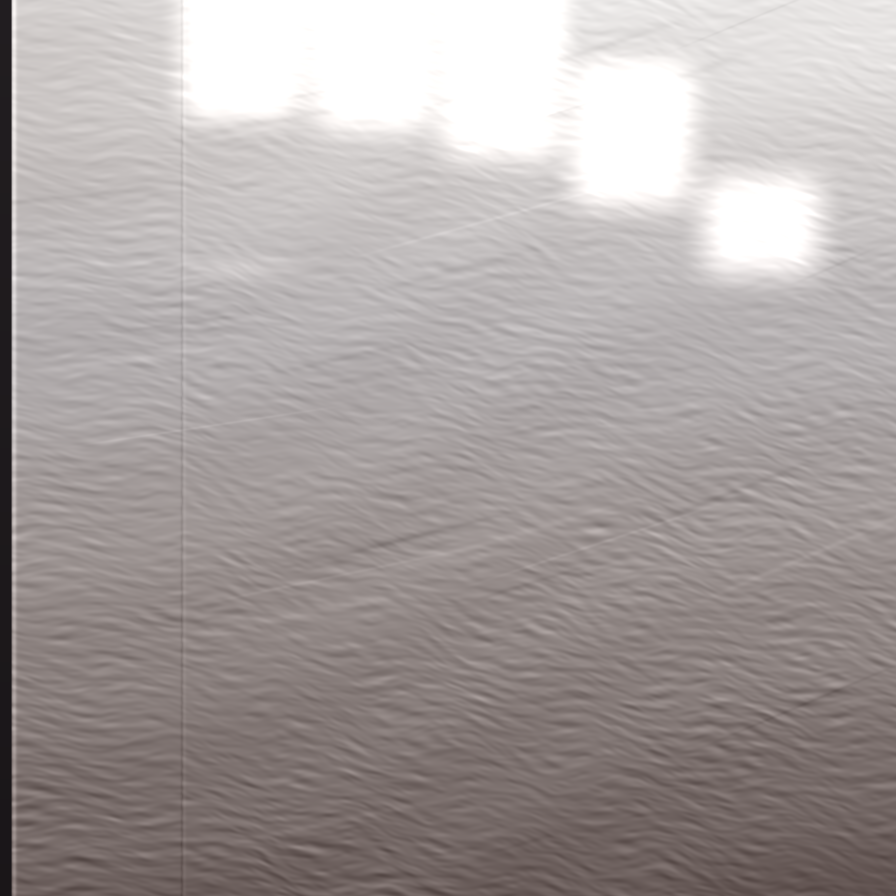
Reproduce this texture procedurally as a WebGL 2 fragment shader.

```glsl
#version 300 es
precision highp float;
// A glossy, finely wrinkled pale panel with a dark left edge and a seam.
// Wrinkles are cellular wavelets (one small wave per jittered cell), laid over
// a vertical tone ramp with soft window reflections and slanted streaks.

#define SHADE vec3(0.42, 0.37, 0.36)
#define LIGHT vec3(0.91, 0.90, 0.895)
#define EDGE_COLOR vec3(0.10, 0.085, 0.095)
#define EDGE_X 0.013
#define SEAM_X 0.203
#define WRINKLE_CELLS vec2(30.0, 54.0)
#define WRINKLE_DEPTH 0.062
#define PANES 5
#define PANE_GLOW 0.30
#define STREAKS 30
#define STREAK_DEPTH 0.045

out vec4 fragColor;
uniform vec2 u_resolution;

vec3 hash3(vec2 p) {
    vec3 q = fract(vec3(p.xyx) * vec3(0.1031, 0.1030, 0.0973));
    q += dot(q, q.yxz + 33.33);
    return fract((q.xxy + q.yzz) * q.zyx);
}

// Sum of short waves, one per cell; lean sets the tilt and its spread.
float wavelets(vec2 q, vec2 lean) {
    vec2 cell = floor(q);
    float sum = 0.0;
    for (int j = -1; j <= 1; j++) {
        for (int i = -1; i <= 1; i++) {
            vec2 id = cell + vec2(i, j);
            vec3 h = hash3(id + 71.0);
            vec2 d = q - id - h.xy;
            float tilt = lean.x + lean.y * (2.0 * h.z - 1.0);
            float phase = 6.2832 * (1.1 * d.y + tilt * d.x + fract(h.z * 17.0));
            sum += exp(-3.5 * dot(d, d)) * cos(phase);
        }
    }
    return sum;
}

float wrinkles(vec2 p) {
    vec2 lean = p.x < SEAM_X ? vec2(0.22, 0.32) : vec2(0.45, 0.55);
    vec2 bend = 0.004 * vec2(sin(p.y * 47.0 + 3.0 * p.x), sin(p.x * 39.0 + p.y * 21.0));
    vec2 q = (p + bend) * WRINKLE_CELLS;
    float patches = 0.85 + 0.25 * sin(p.x * 11.0 + 2.0 * sin(p.y * 9.0)) * sin(p.y * 13.0 - p.x * 5.0);
    return patches * (wavelets(q, lean) + 0.45 * wavelets(q * 1.9 + 13.0, lean));
}

float softBox(vec2 p, vec2 lo, vec2 hi, float blur) {
    vec2 a = smoothstep(lo - blur, lo + blur, p);
    vec2 b = 1.0 - smoothstep(hi - blur, hi + blur, p);
    return a.x * a.y * b.x * b.y;
}

// A row of panes whose lower ends drop away to the right.
float reflections(vec2 p) {
    float glow = 0.0;
    for (int i = 0; i < PANES; i++) {
        float n = float(i);
        float x = 0.27 + 0.145 * n;
        vec2 lo = vec2(x - 0.062, 0.87 - 0.011 * n * n);
        vec2 hi = vec2(x + 0.062, min(1.1, 1.3 - 0.125 * n));
        glow += softBox(p, lo, hi, 0.032);
    }
    vec2 arc = (p - vec2(0.27, 0.70)) / vec2(0.06, 0.013);
    return glow + 0.25 * exp(-dot(arc, arc));
}

// Faint scratches, nearly level on the left and steeper on the right.
float streaks(vec2 p) {
    float sum = 0.0;
    for (int i = 0; i < STREAKS; i++) {
        vec3 h = hash3(vec2(float(i) * 3.7 + 5.0, 19.0));
        vec2 d = p - h.xy;
        float slope = mix(0.06, 0.46, h.x);
        float halfLength = mix(0.05, 0.2, h.z);
        float width = mix(0.0015, 0.005, fract(h.z * 23.0));
        float across = (d.y - slope * d.x) / width;
        float along = 1.0 - smoothstep(0.3, 1.0, abs(d.x) / halfLength);
        float tone = h.z > 0.72 ? 0.9 : -0.8;
        sum += tone * along * exp(-across * across);
    }
    return sum;
}

void main() {
    vec2 p = gl_FragCoord.xy / u_resolution;
    float px = 1.0 / u_resolution.x;

    // Base tone: dark below, bright above, dimmer in two corners
    float tone = p.y * 0.97;
    tone -= 0.13 * smoothstep(0.35, 0.0, p.x) * smoothstep(0.5, 1.0, p.y);
    tone -= 0.07 * smoothstep(0.4, 1.0, p.x) * smoothstep(0.3, 0.0, p.y);
    tone += 0.05 * smoothstep(0.3, 0.8, p.x) * smoothstep(0.65, 0.95, p.y);
    tone += 0.018 * sin((p.y - 0.38 * p.x) * 38.0 + 2.0 * sin(p.x * 6.0));
    vec3 color = mix(SHADE, LIGHT, tone);

    // Cool cast across the middle
    color += vec3(-0.008, 0.0, 0.010) * exp(-pow((p.y - 0.62) / 0.16, 2.0));

    // Surface relief and reflected light
    float relief = WRINKLE_DEPTH * mix(1.0, 0.55, smoothstep(0.2, 0.9, p.y));
    color += relief * wrinkles(p);
    color += STREAK_DEPTH * streaks(p);
    color += PANE_GLOW * reflections(p) * vec3(0.98, 0.97, 0.95);

    // Seam: thin dark groove with a pale lip
    float groove = (p.x - SEAM_X) / 0.0016;
    float lip = (p.x - SEAM_X - 0.003) / 0.002;
    color += 0.025 * exp(-lip * lip) - 0.05 * exp(-groove * groove);

    // Pale rim, then the dark border
    float rim = (p.x - EDGE_X - 0.003) / 0.0025;
    color += 0.14 * exp(-rim * rim);
    float panel = smoothstep(EDGE_X - 1.2 * px, EDGE_X + 1.2 * px, p.x);
    color = mix(EDGE_COLOR + 0.03 * p.y, color, panel);

    fragColor = vec4(clamp(color, 0.0, 1.0), 1.0);
}
```
